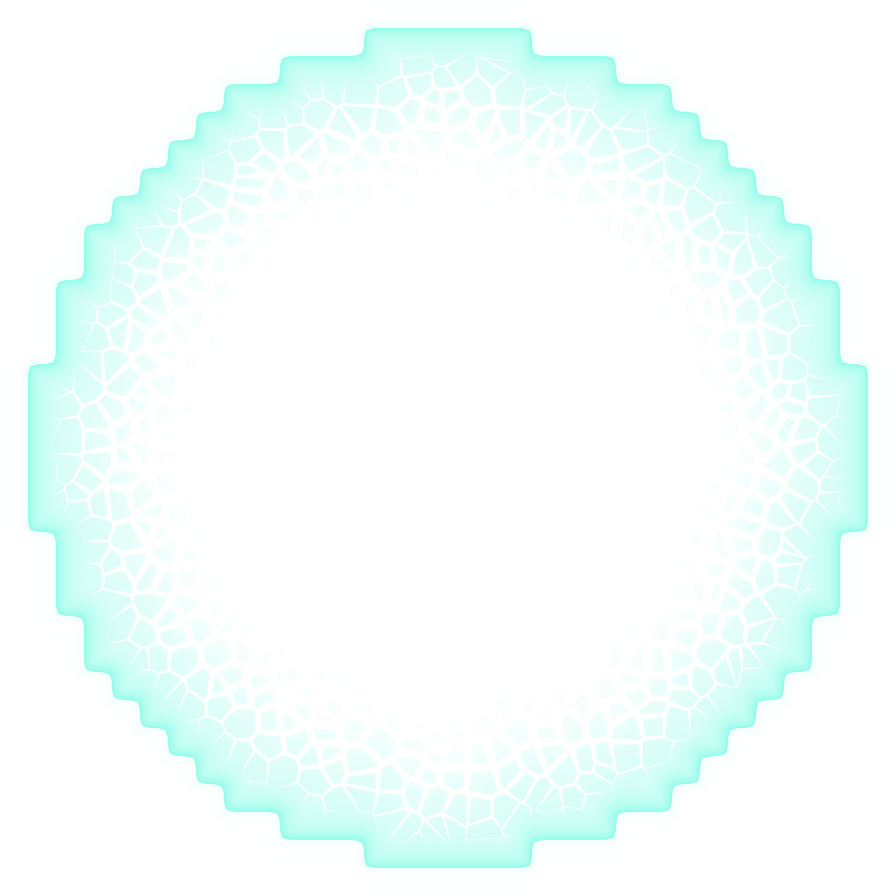
Reproduce this background procedurally as a WebGL 2 fragment shader.

```glsl
#version 300 es
precision highp float;
// A white disc with a stepped, softly rounded rim that glows aqua inward.
// The rim is a distance field built from stacked boxes on a 32-cell grid;
// Voronoi cracks widen toward the centre until the tint dissolves to white.

uniform vec2 u_resolution;
out vec4 fragColor;

const float GRID = 32.0;          // grid cells across the canvas
const float RADIUS_SQ = 218.5;    // squared disc radius, in cells
const float OUTER_ROW = 15.5;     // centre of the first empty row
const vec3 WHITE = vec3(1.0);
const vec3 AQUA = vec3(0.55, 0.99, 0.91);

vec2 hash2(vec2 p) {
    vec3 q = fract(p.xyx * vec3(0.1031, 0.1030, 0.0973));
    q += dot(q, q.yzx + 33.33);
    return fract((q.xx + q.yz) * q.zy);
}

float boxDistance(vec2 p, vec2 halfSize) {
    return length(max(abs(p) - halfSize, 0.0));
}

float quadrantDistance(vec2 p, vec2 corner) {
    return length(max(corner - p, 0.0));
}

// Distance to the stepped rim, positive inside; balancing the distances to
// the filled and empty cell centres rounds both kinds of corner.
float steppedDisc(vec2 p, float radiusSq) {
    p = abs(p);
    float toFilled = GRID;
    float toEmpty = max(OUTER_ROW - p.y, 0.0);
    for (int row = -1; row < 15; row++) {
        float y = float(row) + 0.5;
        float x = floor(sqrt(radiusSq - y * y) - 0.5) + 0.5;
        toFilled = min(toFilled, boxDistance(p, vec2(x, abs(y))));
        toEmpty = min(toEmpty, quadrantDistance(p, vec2(x + 1.0, y)));
    }
    float nearRim = toEmpty - toFilled;
    float beyondRim = max(toEmpty - 1.0, 0.0) - max(toFilled - 1.0, 0.0);
    return 0.5 * (nearRim + beyondRim);
}

// Distance to the nearest border between Voronoi cells
float voronoiBorder(vec2 p) {
    vec2 base = floor(p);
    vec2 local = fract(p);
    vec2 nearest = vec2(0.0);
    float best = 8.0;
    for (int y = -1; y <= 1; y++)
    for (int x = -1; x <= 1; x++) {
        vec2 cell = vec2(x, y);
        vec2 offset = cell + hash2(base + cell) - local;
        float distSq = dot(offset, offset);
        if (distSq < best) {
            best = distSq;
            nearest = offset;
        }
    }
    float border = 8.0;
    for (int y = -2; y <= 2; y++)
    for (int x = -2; x <= 2; x++) {
        vec2 cell = vec2(x, y);
        vec2 offset = cell + hash2(base + cell) - local;
        vec2 across = offset - nearest;
        if (dot(across, across) > 0.0001)
            border = min(border, dot(0.5 * (offset + nearest), normalize(across)));
    }
    return border;
}

// Tint strength: a thin bright rim, a soft glow and a wide fading band
float rimGlow(float depth) {
    float rim = 0.2 * exp(-10.0 * depth);
    float soft = 0.45 * exp(-2.2 * depth);
    float band = 0.36 * (1.0 - smoothstep(0.0, 6.0, depth));
    return rim + soft + band;
}

// Coverage of the tinted cells left between the cracks
float crackMask(vec2 p, float depth, float pixel, float density) {
    float growth = max(depth - 0.8, 0.0);
    float border = voronoiBorder(p * density + 64.0) / density;
    float cells = smoothstep(-pixel, pixel, border - 0.055 * growth);
    return mix(1.0, cells, smoothstep(0.0, 0.25, growth));
}

void main() {
    float side = min(u_resolution.x, u_resolution.y);
    float pixel = GRID / side;
    vec2 p = (gl_FragCoord.xy - 0.5 * u_resolution) * pixel;

    float depth = steppedDisc(p, RADIUS_SQ);
    float inside = smoothstep(-0.7 * pixel, 0.7 * pixel, depth);
    float glow = rimGlow(max(depth, 0.0)) * crackMask(p, depth, 0.7 * pixel, 1.15);
    float halo = 0.12 * exp(5.0 * min(depth, 0.0));

    fragColor = vec4(mix(WHITE, AQUA, mix(halo, glow, inside)), 1.0);
}
```
